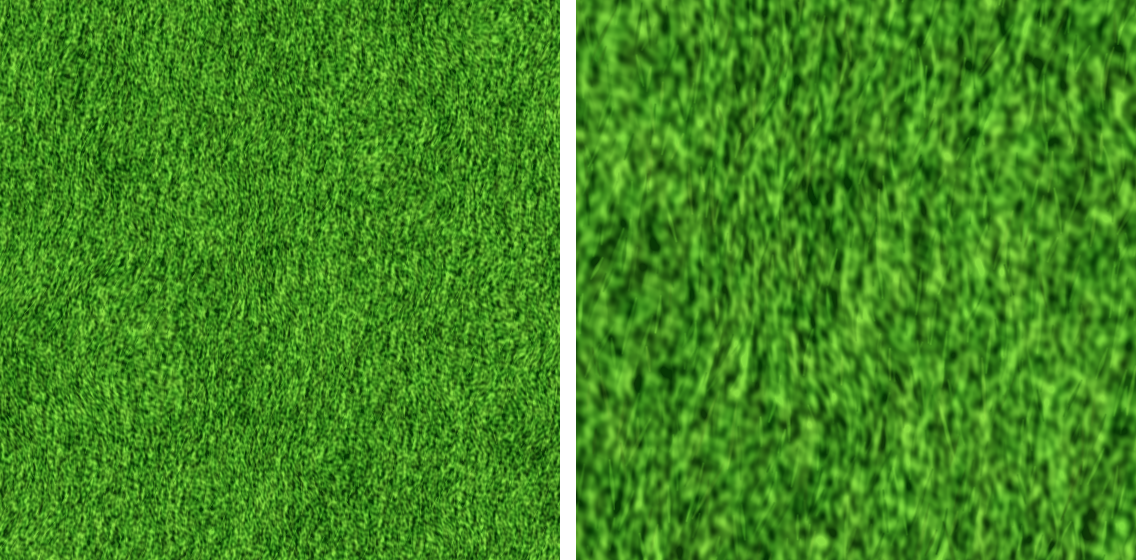
Left, the full canvas; right, a detail of the centre.
Write a Shadertoy shader that draws this texture.

```glsl
// Dense mown grass seen from above: fine leaning streaks and crisp grain set the
// tone, soft scattered blades lie between them, and faint clumps vary the lawn.
// A smooth sway field bends every layer, so the nap changes direction gently.

const vec3 SHADE_GREEN = vec3(0.11, 0.33, 0.05);
const vec3 LEAF_GREEN  = vec3(0.25, 0.55, 0.115);
const vec3 SUNLIT_GREEN = vec3(0.43, 0.76, 0.21);
const vec3 STRAW_TINT  = vec3(0.10, 0.01, 0.03);

const float LEAN = 0.17;                     // sideways run per unit of height
const vec2 STREAK_FREQ = vec2(150.0, 27.0);
const vec2 TUFT_FREQ   = vec2(135.0, 70.0);
const vec2 GRAIN_FREQ  = vec2(195.0, 150.0);
const float STREAK_GAIN = 0.62;
const float TUFT_GAIN   = 0.86;
const float GRAIN_GAIN  = 0.94;
const float CLUMP_GAIN  = 0.14;
const float MEAN_TONE   = 0.45;

const float BLADE_CELLS = 44.0;
const int BLADES_PER_CELL = 3;
const float BLADE_HALF_WIDTH = 0.0012;
const float BLADE_SOFTNESS = 0.0016;
const float BLADE_OPACITY = 0.48;

float hash(vec2 p) {
    vec3 h = fract(vec3(p.xyx) * 0.1031);
    h += dot(h, h.yzx + 33.33);
    return fract((h.x + h.y) * h.z);
}

vec2 hash2(vec2 p) {
    return vec2(hash(p), hash(p + 71.7));
}

// Value noise centred on zero
float noise(vec2 p) {
    vec2 cell = floor(p);
    vec2 f = fract(p);
    f = f * f * (3.0 - 2.0 * f);
    float low = mix(hash(cell), hash(cell + vec2(1, 0)), f.x);
    float high = mix(hash(cell + vec2(0, 1)), hash(cell + vec2(1, 1)), f.x);
    return mix(low, high, f.y) - 0.5;
}

// Slope of one lattice corner times the offset from it
float corner(vec2 cell, vec2 offset) {
    float angle = 6.2832 * hash(cell);
    return dot(vec2(cos(angle), sin(angle)), offset);
}

// Gradient noise: little broad variation, so it reads as even grain
float grainNoise(vec2 p) {
    vec2 c = floor(p);
    vec2 f = fract(p);
    vec2 s = f * f * (3.0 - 2.0 * f);
    vec2 e = vec2(1, 0);
    float low = mix(corner(c, f), corner(c + e, f - e), s.x);
    float high = mix(corner(c + e.yx, f - e.yx), corner(c + 1.0, f - 1.0), s.x);
    return mix(low, high, s.y);
}

// Sideways shift of the nap
float sway(vec2 p) {
    return LEAN * p.y + 0.045 * noise(p * 5.0 + 3.1) + 0.016 * noise(p * 13.0 + 40.7);
}

// Soft tapered blade centred on the origin: 1 inside, 0 outside
float bladeMask(vec2 p, vec2 dir, float halfLength, float edge) {
    float along = clamp(dot(p, dir), -halfLength, halfLength);
    float taper = 1.0 - 0.6 * abs(along) / halfLength;
    float dist = length(p - along * dir) - BLADE_HALF_WIDTH * taper;
    return 1.0 - smoothstep(-0.5 * edge, 0.5 * edge, dist);
}

// Lays blades over the tone in x; y gathers the straw tint
vec2 layBlades(vec2 p, vec2 toneAndStraw, float slope, float edge) {
    vec2 home = floor(p * BLADE_CELLS);
    for (int j = -1; j <= 1; j++)
    for (int i = -1; i <= 1; i++)
    for (int k = 0; k < BLADES_PER_CELL; k++) {
        vec2 cell = home + vec2(i, j);
        vec2 seed = cell + 131.0 * float(k + 1);
        vec2 centre = (cell + hash2(seed)) / BLADE_CELLS;
        vec2 shape = hash2(seed + 17.3);
        float scatter = hash(seed + 29.9) + hash(seed + 53.1) - 1.0;
        vec2 dir = normalize(vec2(slope + 0.5 * scatter, 1.0));
        float halfLength = mix(0.007, 0.021, shape.x * shape.x);
        float mask = BLADE_OPACITY * bladeMask(p - centre, dir, halfLength, edge);
        float bladeTone = mix(0.05, 1.0, shape.y);
        float straw = step(0.86, hash(seed + 87.7));
        toneAndStraw = mix(toneAndStraw, vec2(bladeTone, straw), mask);
    }
    return toneAndStraw;
}

vec3 grassColour(float tone) {
    vec3 lower = mix(SHADE_GREEN, LEAF_GREEN, tone * 2.0);
    vec3 upper = mix(LEAF_GREEN, SUNLIT_GREEN, tone * 2.0 - 1.0);
    return tone < 0.5 ? lower : upper;
}

void mainImage(out vec4 fragColor, in vec2 fragCoord) {
    float pixel = 1.0 / iResolution.y;
    vec2 p = fragCoord * pixel;

    // Coordinates combed along the nap, and its local slope
    float shift = sway(p);
    float slope = (sway(p + vec2(0.0, 0.004)) - shift) / 0.004;
    vec2 combed = vec2(p.x - shift, p.y) + 2.0;
    vec2 slanted = combed + vec2(0.0, 0.4 * combed.x);

    // Faint clumps, streaks and tufts
    float clump = noise(p * 9.0 + 11.3) + noise(p * 23.0 + 61.9);
    float tone = MEAN_TONE + CLUMP_GAIN * clump;
    tone += STREAK_GAIN * noise(combed * STREAK_FREQ);
    tone += TUFT_GAIN * grainNoise(slanted * TUFT_FREQ + 37.0);

    // Blades, then fine grain over everything
    vec2 lawn = layBlades(p, vec2(tone, 0.0), slope, max(pixel, BLADE_SOFTNESS));
    float grain = grainNoise(slanted * GRAIN_FREQ + 19.0);
    tone = clamp(lawn.x + GRAIN_GAIN * grain, -0.25, 1.25);

    // Slight drift between yellow and blue greens
    float hue = noise(combed * vec2(120.0, 60.0) + 7.0);
    vec3 colour = grassColour(tone) + STRAW_TINT * (lawn.y * 0.6 + hue * 0.7);
    fragColor = vec4(clamp(colour, 0.0, 1.0), 1.0);
}
```
